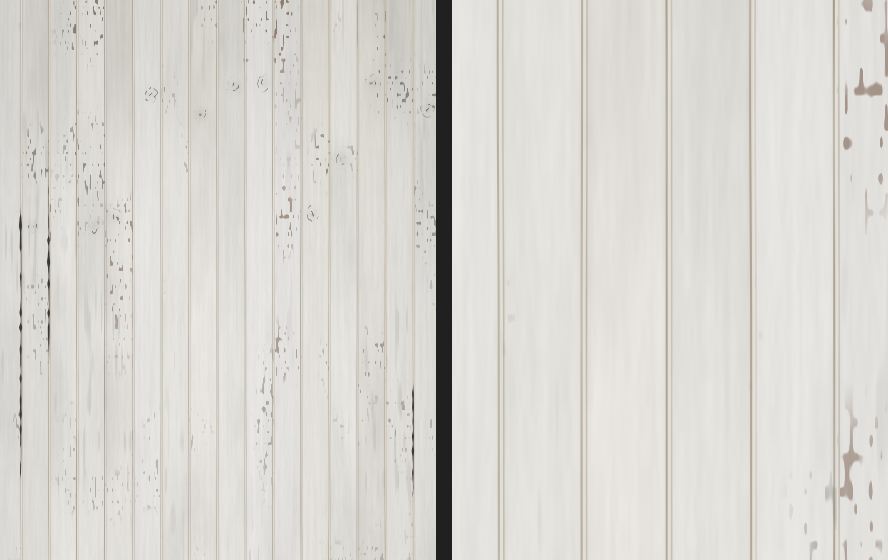
Left, the full canvas; right, a detail of the centre.
Reproduce this texture procedurally as a Shadertoy shader.

```glsl
// Whitewashed vertical tongue-and-groove boards with beaded seams, cracks, knots and chipped paint.

float hash(vec2 p) {
    return fract(sin(dot(p, vec2(127.1, 311.7))) * 43758.5453);
}

float noise(vec2 p) {
    vec2 i = floor(p), f = fract(p);
    f = f * f * (3.0 - 2.0 * f);
    return mix(mix(hash(i), hash(i + vec2(1, 0)), f.x),
               mix(hash(i + vec2(0, 1)), hash(i + vec2(1, 1)), f.x), f.y);
}

float fbm(vec2 p) {
    float sum = 0.0, amp = 0.5;
    for (int i = 0; i < 4; i++) {
        sum += amp * noise(p);
        p = p * 2.03 + 17.3;
        amp *= 0.5;
    }
    return sum;
}

// Coverage of a vertical line at signed distance d with the given half width
float line(float d, float halfWidth, float pixel) {
    return clamp((halfWidth - abs(d)) / pixel + 0.5, 0.0, 1.0);
}

// Broken rings of a small knot, q measured from its centre
float knot(vec2 q, float seed) {
    q += 0.008 * (vec2(noise(q * 110.0 + seed), noise(q * 110.0 + seed + 40.0)) - 0.5);
    float r = length(q * vec2(1.0, 0.75)) / 0.017;
    float rings = smoothstep(0.55, 0.1, abs(sin(r * 5.0 + seed)));
    float breaks = smoothstep(0.5, 0.72, noise(q * vec2(190.0, 130.0) + seed * 9.0));
    return rings * breaks * smoothstep(1.25, 0.5, r);
}

void mainImage(out vec4 fragColor, in vec2 fragCoord) {
    vec2 p = fragCoord / iResolution.x;
    float top = iResolution.y / iResolution.x;
    float pixel = 1.0 / iResolution.x;
    float height = p.y / top;

    // Boards and their nearest seam
    float pitch = 0.0643;
    float s = (p.x - 0.0487) / pitch;
    float board = floor(s);
    float seam = floor(s + 0.5);
    float d = (s - seam) * pitch + 0.0012 * (noise(vec2(seam * 9.0, p.y * 5.0)) - 0.5);

    // Painted wood: board tint, soft patches and fine vertical grain
    vec3 color = vec3(0.900, 0.893, 0.875);
    color += 0.022 * (hash(vec2(board, 3.0)) - 0.5);
    color += vec3(0.008, 0.0, -0.010) * (hash(vec2(board, 8.0)) - 0.5);
    color -= 0.05 * smoothstep(0.4, 0.8, fbm(vec2(board * 5.0 + p.x * 9.0, p.y * 2.6)));
    color += 0.026 * (noise(vec2(p.x * 230.0, p.y * 7.0 + board * 3.0)) - 0.5);
    color += 0.018 * (noise(vec2(p.x * 420.0, p.y * 45.0)) - 0.5);

    // Darker towards the top and the sides
    color -= vec3(0.040, 0.042, 0.045) * smoothstep(0.55, 1.0, height);
    color -= 0.045 * pow(abs(p.x * 2.0 - 1.0), 3.0);

    // Faint grey streaks where the paint is thin
    float streak = smoothstep(0.72, 0.92, noise(vec2(p.x * 150.0, p.y * 11.0 + board * 6.0)));
    streak *= smoothstep(0.5, 0.75, noise(vec2(board * 4.3, p.y * 4.0 + 9.0)));
    color = mix(color, vec3(0.74, 0.73, 0.71), 0.45 * streak);

    // Small chips gathered in clusters, rusty on a few boards
    float cluster = smoothstep(0.60, 0.85, noise(vec2(board * 3.7 + p.x * 12.0, p.y * 6.5)));
    float chip = smoothstep(0.76, 0.87, noise(vec2(p.x * 260.0, p.y * 75.0) + board * 13.0));
    vec3 chipColor = mix(vec3(0.40, 0.39, 0.37), vec3(0.48, 0.37, 0.31),
                         step(0.75, hash(vec2(board, 21.0))));
    color = mix(color, chipColor, 0.75 * chip * cluster * mix(0.45, 1.0, height));

    // Knots, mostly on the upper half
    for (int i = 0; i < 11; i++) {
        float k = float(i);
        float owner = mod(k * 4.0 + 2.0, 15.0);
        vec2 center = vec2(0.0487 + pitch * (owner + 0.35 + 0.3 * hash(vec2(k, 5.0))),
                           top * (1.0 - 0.42 * hash(vec2(k, 12.0))));
        float mark = knot(p - center, k * 2.7) * step(abs(board - owner), 0.1);
        color = mix(color, vec3(0.42, 0.41, 0.40), 0.8 * mark);
        color -= 0.035 * exp(-dot(p - center, p - center) * 5000.0);
    }

    // Beaded seam: soft shade, pale bead and a thin line on either side
    float wear = noise(vec2(seam * 6.1, p.y * 8.0));
    float depth = mix(0.55, 1.0, hash(vec2(seam, 31.0)));
    vec3 grooveColor = mix(vec3(0.65, 0.59, 0.51), vec3(0.52, 0.51, 0.48),
                           hash(vec2(seam, 14.0)));
    color -= vec3(0.035, 0.042, 0.055) * exp(-d * d * 90000.0);
    color = mix(color, vec3(0.91, 0.89, 0.85), 0.6 * line(d - 0.0004, 0.0012, pixel));
    color = mix(color, grooveColor, depth * mix(0.5, 0.95, wear) * line(d + 0.0016, 0.0008, pixel));
    color = mix(color, grooveColor, 0.45 * (1.0 - 0.6 * wear) * line(d - 0.0022, 0.0006, pixel));

    // Dark open cracks along parts of a few seams
    float open = smoothstep(0.62, 0.78, noise(vec2(seam * 11.3 + 4.0, p.y * 3.2)));
    open *= step(0.55, hash(vec2(seam, 47.0)));
    float ragged = noise(vec2(seam * 3.0, p.y * 60.0));
    float crackWidth = open * (0.0006 + 0.0030 * ragged * ragged);
    float crack = line(d + 0.0012 + 0.0015 * (ragged - 0.5), crackWidth, pixel);
    color = mix(color, vec3(0.17, 0.16, 0.15), 0.9 * crack * smoothstep(0.0, 0.3, open));

    fragColor = vec4(clamp(color, 0.0, 1.0), 1.0);
}
```
